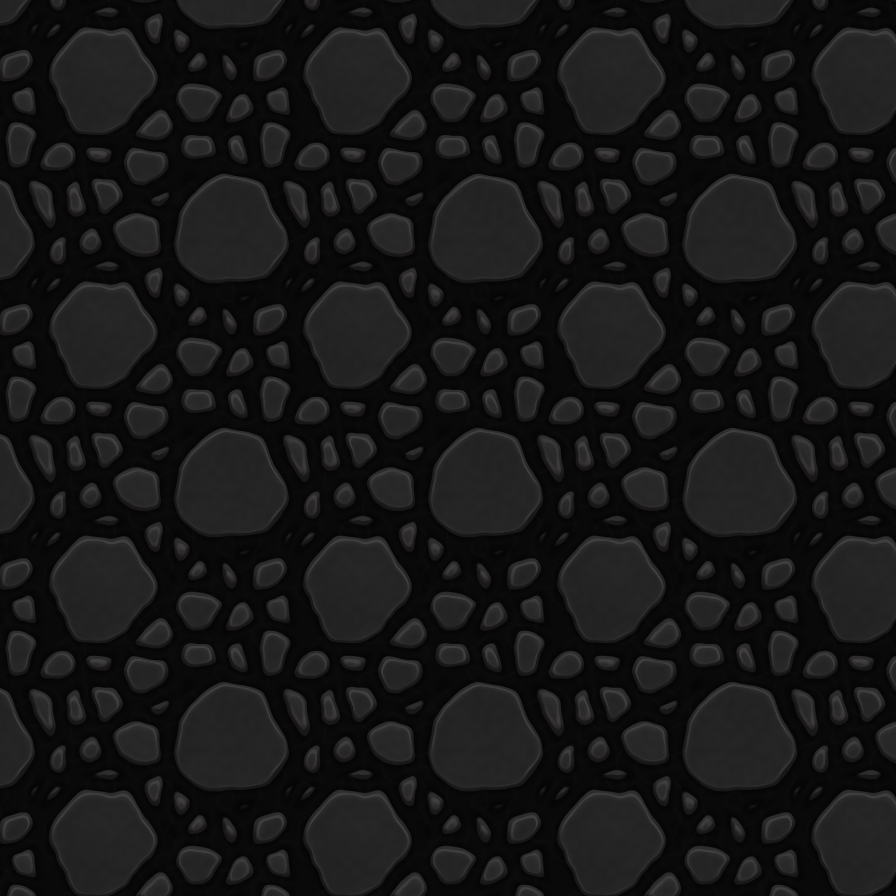
Reproduce this texture procedurally as a WebGL 1 fragment shader.

```glsl
precision highp float;

// Dark cobbles in black grout, as one seamless tile repeated over the canvas.
// Stones are cells of a wrapped power diagram: a jittered lattice of pebbles
// plus two heavy boulders, with wobbling outlines and worn, lit rims.

#define TILES 3.526       // repeats across the canvas
#define LATTICE 6.0       // pebble seeds along one side of the tile
#define GROUT 0.026       // half width of the joints, in tiles
#define ROUNDING 0.036    // softness of stone corners
#define WOBBLE 0.034      // waviness of outlines
#define BEVEL 0.013       // width of the sloping rim
#define FACE_COLOR vec3(0.150, 0.147, 0.149)
#define LIT_COLOR vec3(0.255, 0.245, 0.245)
#define SHADE_COLOR vec3(0.098, 0.090, 0.091)
#define GROUT_COLOR vec3(0.029, 0.029, 0.030)

const int SEEDS = 38;     // LATTICE squared, plus two boulders

uniform vec2 u_resolution;

vec2 hash2(vec2 p) {
  vec2 k = vec2(dot(p, vec2(127.1, 311.7)), dot(p, vec2(269.5, 183.3)));
  return fract(sin(k) * 43758.545);
}

float gradientDot(vec2 cell, vec2 offset, float period) {
  float angle = 6.2832 * hash2(mod(cell, period) + 3.7).x;
  return dot(vec2(cos(angle), sin(angle)), offset);
}

// Gradient noise that wraps once per tile
float noise(vec2 p, float period) {
  p *= period;
  vec2 i = floor(p), f = fract(p);
  vec2 u = f * f * f * (f * (f * 6.0 - 15.0) + 10.0);
  vec2 e = vec2(0.0, 1.0);
  return mix(
    mix(gradientDot(i, f, period), gradientDot(i + e.yx, f - e.yx, period), u.x),
    mix(gradientDot(i + e, f - e, period), gradientDot(i + 1.0, f - 1.0, period), u.x),
    u.y);
}

// Seed centre (xy) and radius (z)
vec3 stoneSeed(float id) {
  if (id > LATTICE * LATTICE + 0.5) return vec3(0.92, 0.61, 0.25);
  if (id > LATTICE * LATTICE - 0.5) return vec3(0.40, 0.21, 0.235);
  vec2 cell = vec2(mod(id, LATTICE), floor((id + 0.5) / LATTICE));
  vec2 jitter = (hash2(cell + 11.0) - 0.5) * 0.62;
  float size = hash2(cell + 41.0).x;
  return vec3((cell + 0.5 + jitter) / LATTICE, 0.03 + 0.09 * size * size);
}

// Shortest wrapped offset from p to a seed
vec2 toSeed(vec2 p, vec2 center) {
  return fract(center - p + 0.5) - 0.5;
}

// Returns outward direction (xy), distance to the cell border (z), stone id (w)
vec4 stoneCell(vec2 p) {
  vec2 own = vec2(0.0);
  float ownPower = 9.0, ownId = 0.0;
  for (int i = 0; i < SEEDS; i++) {
    vec3 s = stoneSeed(float(i));
    vec2 d = toSeed(p, s.xy);
    float power = dot(d, d) - s.z * s.z;
    if (power < ownPower) {
      ownPower = power;
      own = d;
      ownId = float(i);
    }
  }
  float border = 1.0;
  vec2 outward = vec2(0.0, 1.0);
  for (int i = 0; i < SEEDS; i++) {
    if (abs(float(i) - ownId) < 0.5) continue;
    vec3 s = stoneSeed(float(i));
    vec2 d = toSeed(p, s.xy);
    float gap = max(length(d - own), 0.001);
    float edge = (dot(d, d) - s.z * s.z - ownPower) / (2.0 * gap);
    float h = clamp(0.5 + 0.5 * (border - edge) / ROUNDING, 0.0, 1.0);
    border = mix(border, edge, h) - ROUNDING * h * (1.0 - h);
    outward = mix(outward, (d - own) / gap, h);
  }
  return vec4(outward, border, ownId);
}

void main() {
  vec2 p = gl_FragCoord.xy / u_resolution.y * TILES;
  float aa = 0.75 * TILES / u_resolution.y;

  // Stone outline
  vec2 warp = vec2(noise(p, 6.0), noise(p + 0.37, 6.0)) * WOBBLE;
  warp += vec2(noise(p, 15.0), noise(p + 0.61, 15.0)) * WOBBLE * 0.25;
  vec4 cell = stoneCell(p + warp);
  float inside = cell.z - GROUT;
  float light = dot(normalize(cell.xy + 0.0001), vec2(0.1, 0.995));
  float wear = noise(p, 11.0);

  // Mottled face
  float mottle = 0.014 * noise(p, 5.0) + 0.012 * noise(p, 27.0);
  float tone = 0.016 * (hash2(vec2(cell.w, 5.0)).x - 0.5);
  vec3 stone = FACE_COLOR + mottle + tone;
  stone += 0.035 * (0.6 + 0.4 * light) * (1.0 - smoothstep(BEVEL, 0.036, inside));

  // Sloping rim, with a chipped bright line along its crest
  float crest = BEVEL + 0.007 * wear;
  vec3 rim = mix(SHADE_COLOR, FACE_COLOR + 0.03, smoothstep(-0.4, 0.9, light));
  stone = mix(rim, stone, smoothstep(crest - aa, crest + aa, inside));
  float line = 1.0 - smoothstep(0.002, 0.003 + aa, abs(inside - crest));
  float glint = clamp(0.55 + 0.4 * light + 0.7 * wear, 0.08, 1.0);
  stone = mix(stone, LIT_COLOR, line * glint);

  // Grout with faint ridges, darkest beside the stones
  float ridge = 1.0 - smoothstep(0.0, 0.10, abs(noise(p + warp, 9.0)));
  vec3 grout = GROUT_COLOR * (0.7 + 0.5 * smoothstep(0.0, GROUT, -inside) + 0.35 * ridge);

  vec3 color = mix(grout, stone, smoothstep(-aa, aa, inside));
  gl_FragColor = vec4(color, 1.0);
}
```
